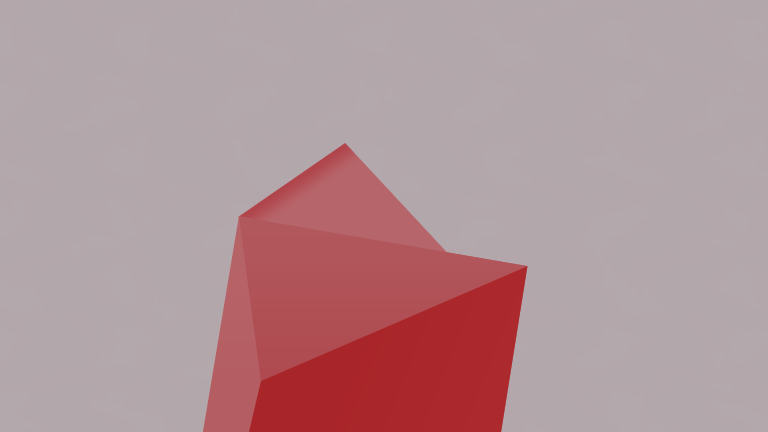
Give the GLSL for this background, as a Shadertoy shader.

```glsl
// Draws a faceted, translucent red crystal rising from the bottom of a mauve-grey field.

// Signed distance to the line a-b, positive on its left side
float edgeDistance(vec2 p, vec2 a, vec2 b) {
    vec2 d = normalize(b - a);
    return dot(p - a, vec2(-d.y, d.x));
}

// Convex shapes with counter-clockwise corners, positive inside
float triangle(vec2 p, vec2 a, vec2 b, vec2 c) {
    return min(edgeDistance(p, a, b), min(edgeDistance(p, b, c), edgeDistance(p, c, a)));
}

float quad(vec2 p, vec2 a, vec2 b, vec2 c, vec2 d) {
    return min(min(edgeDistance(p, a, b), edgeDistance(p, b, c)),
               min(edgeDistance(p, c, d), edgeDistance(p, d, a)));
}

// Paints a colour over the base with a one-pixel soft edge
vec3 paint(vec3 base, vec3 colour, float inside, float pixel) {
    return mix(base, colour, clamp(inside / pixel + 0.5, 0.0, 1.0));
}

// Layered sines for a faint mottled surface
float mottle(vec2 p) {
    float sum = 0.0;
    float gain = 0.5;
    for (int i = 0; i < 4; i++) {
        sum += gain * sin(p.x + 1.7 * sin(p.y)) * sin(p.y + 0.6);
        p = mat2(1.6, 1.2, -1.2, 1.6) * p;
        gain *= 0.5;
    }
    return sum;
}

void mainImage(out vec4 fragColor, in vec2 fragCoord) {
    float pixel = 1.0 / iResolution.y;
    vec2 p = (fragCoord - 0.5 * iResolution.xy) * pixel + vec2(0.8889, 0.5);

    // Crystal corners, in units of the canvas height
    vec2 peak = vec2(0.799, 0.669);
    vec2 leftTop = vec2(0.553, 0.499);
    vec2 rightTop = vec2(1.221, 0.384);
    vec2 front = vec2(0.604, 0.118);
    vec2 hidden = vec2(1.053, 0.396);
    vec2 leftBase = vec2(0.453, -0.1);
    vec2 frontBase = vec2(0.553, -0.1);
    vec2 rightBase = vec2(1.144, -0.1);

    // Background
    vec3 colour = vec3(0.700, 0.656, 0.670) + 0.003 * mottle(p * 22.0);

    // Rear facet, deepening toward its upper left rim
    float rim = -edgeDistance(p, leftTop, peak);
    float glow = 1.0 - smoothstep(0.0, 0.055, rim);
    vec3 rear = mix(vec3(0.715, 0.395, 0.415), vec3(0.690, 0.270, 0.295), glow);
    colour = paint(colour, rear, triangle(p, leftTop, hidden, peak), pixel);

    // Whole body, left visible as the narrow side facet
    vec3 side = mix(vec3(0.705, 0.365, 0.385), vec3(0.715, 0.390, 0.410),
                    smoothstep(0.0, 0.5, p.y));
    colour = paint(colour, side, quad(p, leftTop, leftBase, rightBase, rightTop), pixel);

    // Sloping top facet
    vec3 top = mix(vec3(0.685, 0.295, 0.315), vec3(0.695, 0.345, 0.365),
                   smoothstep(0.12, 0.5, p.y));
    colour = paint(colour, top, triangle(p, leftTop, front, rightTop), pixel);

    // Saturated front facet
    vec3 face = mix(vec3(0.660, 0.145, 0.160), vec3(0.675, 0.165, 0.180),
                    smoothstep(0.7, 1.2, p.x - 0.4 * p.y));
    colour = paint(colour, face, quad(p, front, frontBase, rightBase, rightTop), pixel);

    fragColor = vec4(colour, 1.0);
}
```
